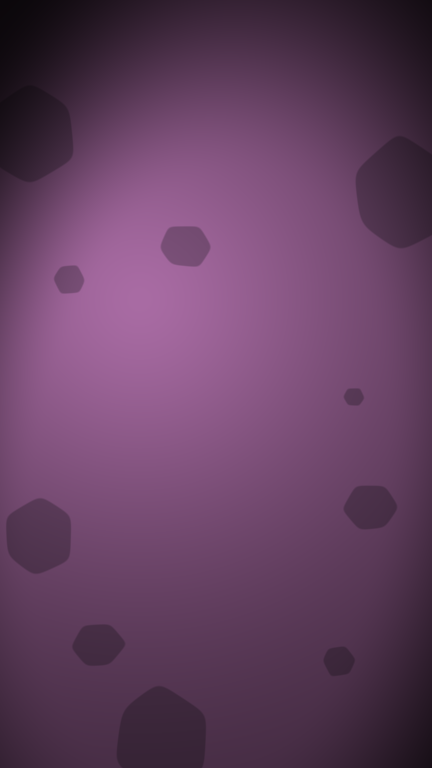
Write a Shadertoy shader that draws this background.

```glsl
#define GLOW_CENTER vec2(0.182, 0.610)
#define GLOW_REACH 0.43
#define GLOW_COLOR vec3(0.66, 0.42, 0.64)
#define AMBIENT 0.30
#define SHADE_CENTER vec2(0.271, 0.375)
#define SHADE_STRETCH 1.74
#define SHADE_TILT 0.60
#define SHADE_FLOOR 0.12
#define ROCK_TINT vec3(0.75, 0.77, 0.76)
#define ROCK_SIDES 6
#define ROCK_SHARPNESS 11.0
#define ROCK_JITTER 0.10

const float TAU = 6.2831853;

// Rock centre (xy) and half size (zw), in canvas heights
const int ROCK_COUNT = 10;
const vec4 ROCKS[ROCK_COUNT] = vec4[](
    vec4(0.040, 0.825, 0.0534, 0.0605),
    vec4(0.526, 0.746, 0.0600, 0.0690),
    vec4(0.242, 0.679, 0.0312, 0.0270),
    vec4(0.090, 0.636, 0.0195, 0.0180),
    vec4(0.461, 0.483, 0.0130, 0.0115),
    vec4(0.483, 0.340, 0.0325, 0.0285),
    vec4(0.051, 0.301, 0.0430, 0.0490),
    vec4(0.128, 0.160, 0.0312, 0.0270),
    vec4(0.441, 0.139, 0.0195, 0.0180),
    vec4(0.210, 0.036, 0.0605, 0.0650));

float hash(vec2 p) {
    vec3 q = fract(p.xyx * 0.1031);
    q += dot(q, q.yzx + 33.33);
    return fract((q.x + q.y) * q.z);
}

// Uneven polygon with rounded corners: a smooth maximum of half planes
float rockDistance(vec2 p, vec4 rock, float seed) {
    vec2 q = (p - rock.xy) / rock.zw;
    float turn = rock.z < rock.w ? 0.0 : 0.5;
    float sum = 0.0;
    for (int i = 0; i < ROCK_SIDES; i++) {
        float side = float(i);
        float wobble = hash(vec2(side + 1.0, seed + 7.0)) - 0.5;
        float angle = TAU * (side + turn + 0.3 * wobble) / float(ROCK_SIDES);
        float reach = 0.97 + ROCK_JITTER * wobble;
        sum += exp(ROCK_SHARPNESS * (dot(q, vec2(cos(angle), sin(angle))) - reach));
    }
    return log(sum) / ROCK_SHARPNESS * min(rock.z, rock.w);
}

// Soft off-centre light
vec3 glow(vec2 p) {
    float falloff = exp(-pow(length(p - GLOW_CENTER) / GLOW_REACH, 1.5));
    return GLOW_COLOR * mix(AMBIENT, 1.0, falloff);
}

// Tilted oval darkening towards the corners
float vignette(vec2 p) {
    vec2 d = p - SHADE_CENTER;
    float r = sqrt(dot(d * d, vec2(SHADE_STRETCH * SHADE_STRETCH, 1.0)) - SHADE_TILT * d.x * d.y);
    return mix(1.0, SHADE_FLOOR, smoothstep(0.39, 0.833, r));
}

void mainImage(out vec4 fragColor, in vec2 fragCoord) {
    vec2 p = fragCoord / iResolution.xy * vec2(0.5625, 1.0);
    float pixel = 1.0 / iResolution.y;
    vec3 color = glow(p) * vignette(p);

    // Translucent rocks
    for (int i = 0; i < ROCK_COUNT; i++) {
        float d = rockDistance(p, ROCKS[i], float(i));
        color *= mix(vec3(1.0), ROCK_TINT, smoothstep(pixel, -pixel, d));
    }
    fragColor = vec4(color, 1.0);
}
```
